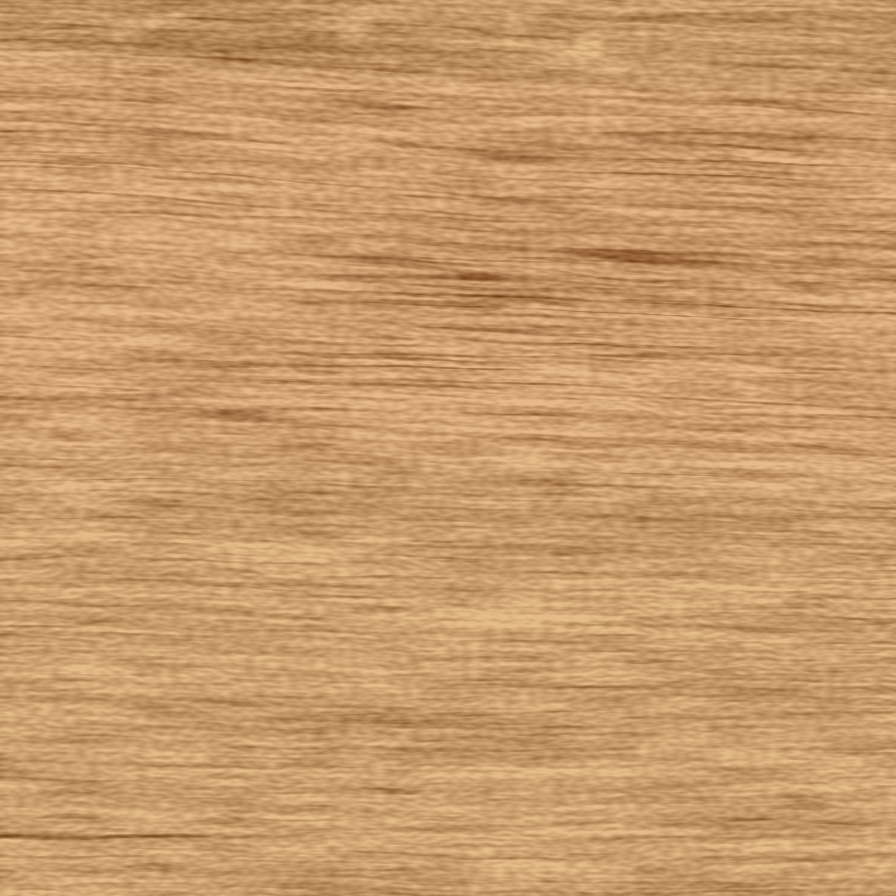
Write a WebGL 1 fragment shader that draws this texture.

```glsl
precision highp float;
// Pale oak board with a fine, nearly horizontal grain that dips to the right.
// Gradient noise stretched along the fibres gives bands, streaks and fibres;
// its contours give long vessel lines, its peaks short pores and ray flecks.

uniform vec2 u_resolution;

const vec3 DARK_WOOD = vec3(0.650, 0.470, 0.290);
const vec3 PALE_WOOD = vec3(0.850, 0.680, 0.490);
const vec3 RED_TINT = vec3(0.008, -0.006, -0.006);
const vec3 YELLOW_TINT = vec3(-0.002, 0.002, -0.006);

float hash(vec2 cell) {
  vec3 q = fract(cell.xyx * vec3(0.1031, 0.1030, 0.0973));
  q += dot(q, q.yzx + 33.33);
  return fract((q.x + q.y) * q.z);
}

// Dot product of a random unit gradient with the offset from its corner.
float corner(vec2 cell, vec2 offset) {
  float angle = 6.28319 * hash(cell);
  return dot(vec2(cos(angle), sin(angle)), offset);
}

// Gradient noise, roughly -0.7 to 0.7.
float noise(vec2 p) {
  vec2 i = floor(p);
  vec2 f = p - i;
  vec2 w = f * f * f * (f * (f * 6.0 - 15.0) + 10.0);
  vec2 e = vec2(0.0, 1.0);
  float low = mix(corner(i, f), corner(i + e.yx, f - e.yx), w.x);
  float high = mix(corner(i + e.xy, f - e.xy), corner(i + e.yy, f - e.yy), w.x);
  return mix(low, high, w.y);
}

// Noise stretched along the grain; the seed separates the layers.
float grain(vec2 p, vec2 frequency, float seed) {
  return noise(p * frequency + seed * vec2(17.3, 31.7));
}

// Dark dashes where stretched noise passes a threshold.
float pores(vec2 p, vec2 frequency, float threshold, float seed) {
  return smoothstep(threshold, threshold + 0.2, grain(p, frequency, seed));
}

// Long thin lines along a noise contour, fading in and out along the way.
float vessels(vec2 p, vec2 frequency, float halfWidth, float seed) {
  float distanceToLine = abs(grain(p, frequency, seed) - 0.07) / frequency.y;
  float line = 1.0 - smoothstep(0.2 * halfWidth, halfWidth, distanceToLine);
  return line * smoothstep(-0.15, 0.35, grain(p, vec2(3.0, 32.0), seed + 0.5));
}

// Bend the board so that fibres dip to the right in the upper part.
vec2 followGrain(vec2 p) {
  float dip = 0.04 * smoothstep(0.15, 0.6, p.y);
  float bend = 0.010 * grain(p, vec2(2.0, 4.0), 1.0);
  float ripple = 0.002 * grain(p, vec2(11.0, 18.0), 2.0);
  return vec2(p.x, p.y + dip * p.x + bend + ripple);
}

// Thin tapering split running in from the left edge.
float split(vec2 p, float height, float reach) {
  float waver = 0.008 * grain(p, vec2(5.0, 1.0), 3.0);
  float taper = 1.0 - smoothstep(0.5 * reach, reach, p.x);
  float strength = 0.6 + 0.8 * grain(p, vec2(14.0, 2.0), 4.0);
  return taper * strength * (1.0 - smoothstep(0.0005, 0.0035, abs(p.y - height - waver)));
}

// Short slanted ray flecks that cross the fibres.
float rayFlecks(vec2 p, float seed) {
  vec2 slanted = vec2(p.x + 0.5 * p.y, p.y - 0.3 * p.x);
  return smoothstep(0.15, 0.5, grain(slanted, vec2(12.0, 34.0), seed));
}

void main() {
  vec2 board = gl_FragCoord.xy / u_resolution;
  vec2 p = followGrain(board);

  // Regions: dull strip at the top, reddish middle, yellowish lower part.
  float topStrip = smoothstep(0.915, 0.965, p.y);
  float redZone = smoothstep(0.38, 0.56, p.y) * (1.0 - topStrip);

  // Fibres from broad bands to fine hairs.
  float tone = 0.80;
  tone += 0.32 * grain(p, vec2(1.4, 16.0), 5.0);
  tone += 0.34 * grain(p, vec2(2.6, 46.0), 6.0);
  tone += 0.44 * grain(p, vec2(4.0, 105.0), 7.0);
  tone += 0.56 * grain(p, vec2(12.0, 190.0), 8.0);
  tone += 0.60 * grain(p, vec2(75.0, 250.0), 9.0);

  // Vessel lines, strongest in the red zone, and pore ticks everywhere.
  float patches = 0.8 + 0.5 * grain(p, vec2(2.5, 9.0), 10.0);
  float lines = vessels(p, vec2(1.1, 38.0), 0.0024, 11.0);
  lines = max(lines, vessels(p, vec2(1.4, 57.0), 0.0020, 15.0));
  float dashes = pores(p, vec2(3.2, 125.0), 0.22, 16.0);
  float ticks = pores(p, vec2(11.0, 165.0), 0.20, 12.0);
  tone -= lines * patches * mix(0.30, 0.80, redZone);
  tone -= dashes * patches * mix(0.30, 0.48, redZone);
  tone -= 0.42 * ticks * patches;

  // Flecks and the dull strip.
  tone += rayFlecks(board, 13.0) * mix(0.08, 0.35, topStrip);
  tone -= 0.12 * rayFlecks(board, 14.0) * (1.0 - redZone);
  tone -= 0.30 * topStrip;

  // Split near the lower edge.
  tone -= 1.4 * max(split(board, 0.066, 0.38), 0.0);

  vec3 wood = mix(DARK_WOOD, PALE_WOOD, clamp(tone, -1.0, 1.25));
  wood += mix(YELLOW_TINT, RED_TINT, redZone);
  wood += vec3(0.004, 0.0, 0.012) * lines * redZone;
  gl_FragColor = vec4(clamp(wood, 0.0, 1.0), 1.0);
}
```
